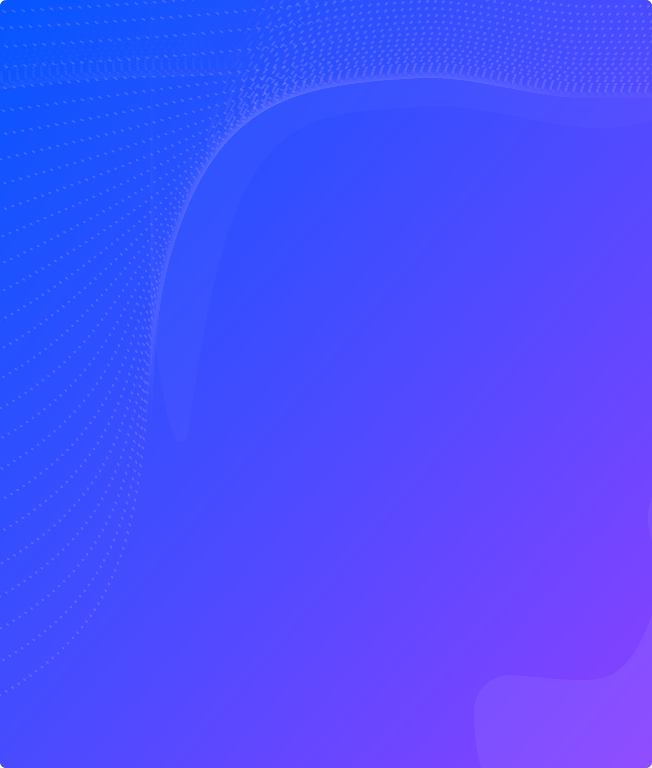
Reproduce this background procedurally as a Shadertoy shader.

```glsl
// Layout grid: the canvas spans CANVAS units, y measured down from the top
const vec2 CANVAS = vec2(652.0, 768.0);
const float CORNER_RADIUS = 6.0;

const vec3 BLUE = vec3(0.02, 0.335, 1.0);
const vec3 VIOLET = vec3(0.545, 0.255, 1.0);
const vec3 LILAC = vec3(0.68, 0.62, 1.0);

const float FAN_ROWS = 26.0;
const float FAN_BOTTOM = 695.0;
const float FAN_SPACING = 10.0;
const float FAN_ALPHA = 0.27;
const float MESH_DENSITY = 2.4;
const float MESH_SPACING = 8.0;
const float MESH_ALPHA = 0.27;
const float FOLD_ALPHA = 0.17;
const float DOT_RADIUS = 1.5;
const float CREST_ALPHA = 0.2;
const float BAND_ALPHA = 0.05;
const float BLOB_ALPHA = 0.13;

float hash(float n) {
    return fract(sin(n * 12.9898) * 43758.5453);
}

// Coverage of a shape whose signed distance is negative inside
float fill(float d, float px) {
    return 1.0 - smoothstep(-0.5 * px, 0.5 * px, d);
}

// Intersection of two half spaces with a rounded corner
float roundedMax(float a, float b, float r) {
    vec2 q = vec2(a, b) + r;
    return length(max(q, 0.0)) + min(max(q.x, q.y), 0.0) - r;
}

// Height of the wave crest: steep on the left, flat on the right
float crestBase(float x) {
    float d = max(x - 148.0, 2.5);
    return 74.0 + 235.0 * exp(-d / 59.0) + 500.0 / d;
}

float crest(float x) {
    return crestBase(x) + 23.0 * smoothstep(420.0, 590.0, x);
}

// Lower edge of the pale band below the crest
float bandEdge(float x) {
    return 106.0 + 329.0 * exp((188.0 - x) / 42.0)
         + 22.0 * smoothstep(440.0, 600.0, x) - 8.0 * smoothstep(610.0, 660.0, x);
}

// Horizontal position of the crest at height y, by bisection
float crestX(float y) {
    float lo = 150.5, hi = 560.0;
    for (int i = 0; i < 18; i++) {
        float mid = 0.5 * (lo + hi);
        if (crestBase(mid) > y) lo = mid; else hi = mid;
    }
    return hi;
}

// Dots strung along the integer levels of the field "row"
float dots(float row, float along, float spacing, float px) {
    float rate = max(length(vec2(dFdx(row), dFdy(row))) / px, 1e-4);
    float id = floor(row + 0.5);
    float across = (row - id) / rate;
    float offset = (fract(along / spacing + hash(id)) - 0.5) * spacing;
    float dotMask = fill(length(vec2(across, offset)) - DOT_RADIUS, px);
    return mix(dotMask, 0.4, smoothstep(0.3, 0.8, rate * px));
}

void mainImage(out vec4 fragColor, in vec2 fragCoord) {
    vec2 p = fragCoord / iResolution.xy * CANVAS;
    p.y = CANVAS.y - p.y;
    float px = CANVAS.y / iResolution.y;

    // Diagonal gradient
    vec2 uv = p / CANVAS;
    vec3 color = mix(BLUE, VIOLET, 0.5 * (uv.x + uv.y));

    // Signed distance to the crest, positive above it
    float rise = crest(p.x) - p.y;
    float slope = 0.5 * (crest(p.x + 1.0) - crest(p.x - 1.0));
    float outside = max(rise / sqrt(1.0 + slope * slope), 150.5 - p.x);

    // Pale band with a rounded tip
    float edgeSlope = 0.5 * (bandEdge(p.x + 1.0) - bandEdge(p.x - 1.0));
    float inner = (p.y - bandEdge(p.x)) / sqrt(1.0 + edgeSlope * edgeSlope);
    float tipOffset = min(p.x - 181.0, 0.0);
    float tip = p.y - 442.0 + 0.15 * tipOffset * tipOffset;
    float band = max(roundedMax(inner, tip, 7.0), outside);
    color = mix(color, LILAC, BAND_ALPHA * fill(band, 2.0 * px));

    // Fan of dotted lines that bend into the crest
    float limit = crestX(p.y);
    float reach = mix(30.0, 86.0, smoothstep(60.0, 320.0, p.y));
    float start = p.y - reach * log(max(1.0 - p.x / limit, 1e-3));
    float fanRow = FAN_ROWS * pow(max(start, 0.0) / FAN_BOTTOM, 0.8);
    float fan = dots(fanRow, p.x - p.y, FAN_SPACING, px);
    fan *= fill(p.x - limit, px) * step(fanRow, FAN_ROWS + 0.4);
    fan *= 1.0 - smoothstep(250.0, 400.0, p.x);
    color = mix(color, LILAC, FAN_ALPHA * fan);

    // Dotted mesh stacked above the crest
    float meshRow = MESH_DENSITY * sqrt(max(rise, 0.0));
    float mesh = dots(meshRow, p.x + 0.4 * p.y, MESH_SPACING, px);
    float meshStart = max(260.0 - 0.42 * p.y, 185.0);
    mesh *= fill(-outside, px) * smoothstep(-15.0, 40.0, p.x - meshStart);
    color = mix(color, LILAC, MESH_ALPHA * mesh);

    // Faint fold of dots near the upper left edge
    float foldRise = 75.0 + 15.0 * exp(-p.x / 70.0) - p.y;
    float fold = dots(2.2 * sqrt(max(foldRise, 0.0)), p.x, MESH_SPACING, px);
    fold *= fill(-foldRise, px) * exp(-max(foldRise, 0.0) / 22.0);
    fold *= 1.0 - smoothstep(160.0, 270.0, p.x);
    color = mix(color, LILAC, FOLD_ALPHA * fold);

    // Soft light on the crest
    float crestFade = (1.0 - smoothstep(300.0, 450.0, p.y)) * (1.0 - smoothstep(480.0, 600.0, p.x));
    float glow = exp(-max(outside, 0.0) / 4.0) * fill(-outside, px);
    color = mix(color, LILAC, CREST_ALPHA * glow * crestFade);

    // Blob in the lower right corner and the sliver above it
    float lift = max(p.x - 580.0, 0.0) / 72.0;
    float blobTop = 675.0 + 5.0 * smoothstep(500.0, 580.0, p.x) - 65.0 * lift * lift * lift;
    float lean = max(p.y - 715.0, 0.0) / 53.0;
    float blob = roundedMax(blobTop - p.y, 474.0 + 7.0 * lean * lean - p.x, 36.0);
    float sliver = length(p - vec2(710.0, 518.0)) - 62.0;
    color = mix(color, LILAC, BLOB_ALPHA * max(fill(blob, px), fill(sliver, px)));

    // Rounded canvas corners
    vec2 q = abs(p - 0.5 * CANVAS) - 0.5 * CANVAS + CORNER_RADIUS;
    color = mix(vec3(1.0), color, fill(length(max(q, 0.0)) - CORNER_RADIUS, px));
    fragColor = vec4(color, 1.0);
}
```
